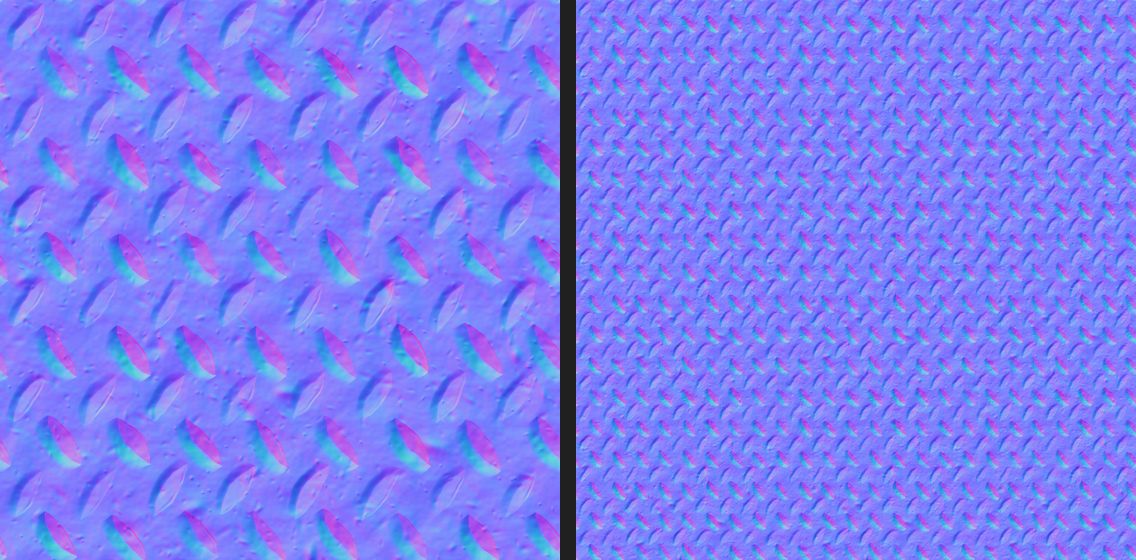
Left: one tile. Right: repeated 3 by 3.
Reproduce this texture map procedurally as a Shadertoy shader.

```glsl
// Tangent-space normal map of a worn tread plate with alternating slanted lens-shaped bars.
#define GRID vec2(8.0, 6.0)        // bar pairs across and down
#define BAR_SIZE vec2(0.0140, 0.0535) // half width, half length
#define BAR_LEAN 0.56              // lean from vertical, radians
#define TOP_SLOPE vec2(0.27, 0.56) // slope of right-leaning, left-leaning tops
#define SHOULDER vec2(0.017, 0.027) // width of the steep left flank
#define BAR_JITTER 0.06            // placement variation, in cells
#define EDGE_WARP 0.005            // irregularity of the outlines
#define ROUGHNESS 1.0              // strength of surface noise
#define DING_DEPTH 1.0             // strength of dents and lumps
#define SAMPLE_STEP 0.0015         // distance between height samples

vec3 hash3(vec2 cell, float seed) {
    vec3 q = fract((cell.xyx + seed * vec3(1.7, 2.3, 3.1)) * vec3(0.1031, 0.1030, 0.0973));
    q += dot(q, q.yxz + 33.33);
    return fract((q.xxy + q.yzz) * q.zyx);
}

// Value noise that wraps after `period` cells across the canvas.
float noise(vec2 p, float period, float seed) {
    p *= period;
    vec2 i = floor(p), f = p - i;
    f = f * f * f * (f * (f * 6.0 - 15.0) + 10.0);
    vec2 a = mod(i, period), b = mod(i + 1.0, period);
    return mix(mix(hash3(a, seed).x, hash3(vec2(b.x, a.y), seed).x, f.x),
               mix(hash3(vec2(a.x, b.y), seed).x, hash3(b, seed).x, f.x), f.y) - 0.5;
}

vec2 rotate(vec2 p, float angle) {
    float c = cos(angle), s = sin(angle);
    return vec2(c * p.x - s * p.y, s * p.x + c * p.y);
}

// One bar: crest on its left edge, sloped top, steep left flank, thin right rim.
float barHeight(vec2 q, vec2 size, float slope, float flank, float rimWear) {
    float along = q.y / size.y;
    float w = size.x * max(0.0, 1.0 - along * along);
    float top = slope * (w - q.x);
    float side = 2.0 * w * slope * smoothstep(-w - flank, -w, q.x);
    float rimOffset = (q.x - 0.75 * w) / 0.0022;
    float rim = 0.0013 * rimWear * exp(-rimOffset * rimOffset) * w / size.x;
    return max(0.0, min(top, side)) + rim;
}

float bars(vec2 p) {
    vec2 warp = vec2(noise(p, 32.0, 3.0), noise(p, 32.0, 7.0))
              + 0.4 * vec2(noise(p, 90.0, 9.0), noise(p, 90.0, 12.0));
    float rimWear = smoothstep(-0.25, 0.4, noise(p, 40.0, 15.0));
    p += EDGE_WARP * warp;
    vec2 base = floor(p * GRID);
    float raised = 0.0, skirt = 0.0;
    for (int j = -1; j <= 1; j++)
    for (int i = -1; i <= 1; i++)
    for (int k = 0; k < 2; k++) {
        vec2 cell = base + vec2(i, j);
        vec3 r = hash3(mod(cell, GRID), 20.0 + 11.0 * float(k));
        vec3 s = hash3(mod(cell, GRID), 50.0 + 11.0 * float(k));
        vec2 anchor = k == 0 ? vec2(0.43, 0.73) : vec2(0.89, 0.26);
        vec2 q = p - (cell + anchor + BAR_JITTER * (r.xy - 0.5)) / GRID;
        float lean = k == 0 ? BAR_LEAN : -BAR_LEAN - 0.04;
        q = rotate(q, lean + 0.10 * (r.z - 0.5));
        vec2 size = BAR_SIZE * mix(vec2(0.78, 0.92), vec2(1.08, 1.06), s.xy);
        float slope = TOP_SLOPE[k] * mix(0.75, 1.15, s.z);
        raised = max(raised, barHeight(q, size, slope, SHOULDER[k], rimWear));
        vec2 e = q / (size * vec2(2.3, 0.95));
        skirt += 0.0035 * exp(-dot(e, e));
    }
    return raised + skirt;
}

// Scattered stretched dents and lumps; radius is relative to the cell.
float dings(vec2 p, float count, float chance, float radius, float seed) {
    p *= count;
    vec2 base = floor(p);
    float h = 0.0;
    for (int j = -1; j <= 1; j++)
    for (int i = -1; i <= 1; i++) {
        vec2 cell = base + vec2(i, j);
        vec3 r = hash3(mod(cell, count), seed);
        vec3 s = hash3(mod(cell, count), seed + 17.0);
        if (r.z > chance) continue;
        vec2 q = rotate(p - cell - r.xy, 6.2832 * s.x);
        q /= radius * mix(0.6, 1.1, s.y) * vec2(1.0, mix(1.0, 2.2, s.z));
        h += (s.y < 0.55 ? -1.0 : 1.0) * exp(-dot(q, q));
    }
    return h * radius / count;
}

float plateHeight(vec2 p) {
    float grain = 0.0065 * noise(p, 13.0, 31.0) + 0.0030 * noise(p, 29.0, 37.0)
                + 0.0012 * noise(p, 64.0, 41.0) + 0.0004 * noise(p, 140.0, 43.0);
    float wear = 0.45 * dings(p, 9.0, 0.30, 0.11, 61.0)
               + 0.32 * dings(p, 26.0, 0.30, 0.15, 67.0)
               + 0.30 * dings(p, 60.0, 0.16, 0.20, 71.0);
    return bars(p) + ROUGHNESS * grain + DING_DEPTH * wear;
}

void mainImage(out vec4 fragColor, in vec2 fragCoord) {
    vec2 p = fragCoord / iResolution.xy;
    vec2 stepX = vec2(SAMPLE_STEP, 0.0);
    float h = plateHeight(p);
    vec2 slope = vec2(plateHeight(p + stepX) - h, plateHeight(p + stepX.yx) - h) / SAMPLE_STEP;
    // Green points down the canvas, so only the x slope is negated.
    vec3 normal = normalize(vec3(-slope.x, slope.y, 1.0));
    fragColor = vec4(0.5 + 0.5 * normal - vec3(0.005, 0.0, 0.008), 1.0);
}
```
